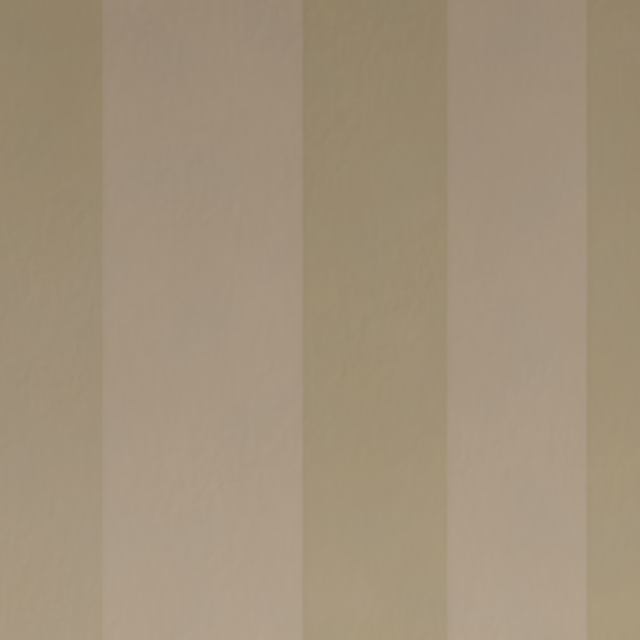
This pattern is drawn by a Shadertoy shader. Its source:

```glsl
// Broad vertical stripes of muted pink and olive paint on faintly rough plaster.

const int EDGE_COUNT = 4;
const float EDGES[EDGE_COUNT] = float[](0.160, 0.473, 0.699, 0.917);

const vec3 OLIVE_TOP = vec3(0.570, 0.512, 0.408);
const vec3 OLIVE_BOTTOM = vec3(0.660, 0.602, 0.495);
const vec3 PINK_TOP = vec3(0.602, 0.538, 0.460);
const vec3 PINK_BOTTOM = vec3(0.692, 0.630, 0.552);

vec2 hashGradient(vec2 cell) {
    vec2 p = fract(cell * vec2(0.1031, 0.1030));
    p += dot(p, p.yx + 33.33);
    float angle = 6.2832 * fract((p.x + p.y) * p.x * 17.3);
    return vec2(cos(angle), sin(angle));
}

float gradientNoise(vec2 p) {
    vec2 cell = floor(p);
    vec2 f = fract(p);
    vec2 u = f * f * f * (f * (f * 6.0 - 15.0) + 10.0);
    float a = dot(hashGradient(cell), f);
    float b = dot(hashGradient(cell + vec2(1, 0)), f - vec2(1, 0));
    float c = dot(hashGradient(cell + vec2(0, 1)), f - vec2(0, 1));
    float d = dot(hashGradient(cell + vec2(1, 1)), f - vec2(1, 1));
    return mix(mix(a, b, u.x), mix(c, d, u.x), u.y);
}

float fbm(vec2 p, int octaves) {
    float sum = 0.0;
    float weight = 0.5;
    for (int i = 0; i < octaves; i++) {
        sum += weight * gradientNoise(p);
        p = p * 2.03 + vec2(17.1, 9.7);
        weight *= 0.5;
    }
    return sum;
}

// 0 on olive stripes, 1 on pink stripes; each edge flips the colour.
float pinkMask(float x, float softness) {
    float mask = 0.0;
    for (int i = 0; i < EDGE_COUNT; i++) {
        float crossed = smoothstep(-softness, softness, x - EDGES[i]);
        mask = mix(mask, 1.0 - mask, crossed);
    }
    return mask;
}

// Thin band around every stripe edge.
float edgeSeam(float x, float width) {
    float seam = 0.0;
    for (int i = 0; i < EDGE_COUNT; i++) {
        float d = (x - EDGES[i]) / width;
        seam += exp(-d * d);
    }
    return seam;
}

float plasterHeight(vec2 uv) {
    vec2 warp = 0.012 * vec2(gradientNoise(uv * 24.0), gradientNoise(uv * 24.0 + 31.0));
    return fbm((uv + warp) * vec2(56.0, 44.0), 2);
}

// Side light on the plaster, as a height difference.
float plasterRelief(vec2 uv, vec2 lightStep) {
    return plasterHeight(uv + lightStep) - plasterHeight(uv - lightStep);
}

void mainImage(out vec4 fragColor, in vec2 fragCoord) {
    vec2 uv = fragCoord / iResolution.xy;
    float softness = max(0.003, 1.0 / iResolution.x);

    // Stripes with slightly wavering edges
    float x = uv.x + 0.0015 * gradientNoise(vec2(3.7, uv.y * 14.0));
    float pink = pinkMask(x, softness);

    // Vertical light falloff, brighter toward the bottom right
    float light = clamp(1.0 - uv.y + 0.10 * (uv.x - 0.5), 0.0, 1.0);
    vec3 olive = mix(OLIVE_TOP, OLIVE_BOTTOM, light);
    vec3 rose = mix(PINK_TOP, PINK_BOTTOM, light);

    // Grey fading in the olive paint, strongest low on the left stripe
    float leftStripe = 1.0 - smoothstep(0.150, 0.170, uv.x);
    float leftFade = leftStripe * smoothstep(0.85, 0.45, uv.y);
    float patchFade = 0.45 * smoothstep(0.12, 0.38, fbm(uv * 7.0 + 5.0, 2));
    vec3 fadedOlive = mix(olive, rose - 0.022, max(0.65 * leftFade, patchFade));
    vec3 color = mix(fadedOlive, rose, pink);

    // Soft blotches and faint seams
    color += 0.016 * fbm(uv * vec2(6.0, 4.0) + 11.0, 3);
    color += vec3(0.010, 0.002, -0.008) * gradientNoise(uv * 9.0 + 40.0);
    color -= 0.006 * edgeSeam(x - 0.003, 0.005);

    // Plaster grain, rougher in patches and toward the left
    float rough = smoothstep(-0.15, 0.30, fbm(uv * 4.5 + 23.0, 2));
    float grain = mix(0.010, 0.030, rough) * mix(1.15, 0.75, uv.x);
    color += grain * plasterRelief(uv, vec2(0.0020, -0.0016));
    color += 0.005 * gradientNoise(uv * vec2(90.0, 26.0));

    fragColor = vec4(color, 1.0);
}
```
